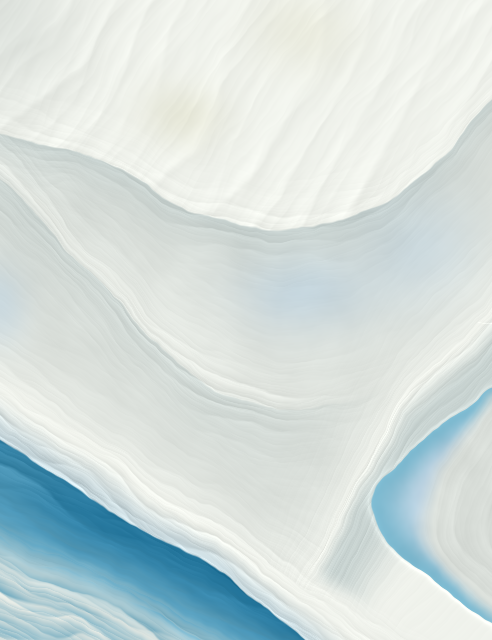
Write a WebGL 1 fragment shader that draws this background.

```glsl
precision highp float;
// Windswept snow ridges folding around deep blue meltwater pools.
uniform vec2 u_resolution;

const vec3 SNOW = vec3(0.94, 0.95, 0.925);
const vec3 PEARL = vec3(0.85, 0.87, 0.85);
const vec3 MIST = vec3(0.70, 0.76, 0.76);
const vec3 HAZE = vec3(0.73, 0.82, 0.88);
const vec3 CREAM = vec3(0.88, 0.88, 0.80);
const vec3 SKY = vec3(0.48, 0.72, 0.81);
const vec3 DEEP = vec3(0.17, 0.49, 0.64);

vec2 gradientAt(vec2 cell) {
  float h = fract(sin(dot(cell, vec2(127.1, 311.7))) * 43758.5);
  return vec2(cos(h * 6.2832), sin(h * 6.2832));
}

float gradientNoise(vec2 p) {
  vec2 i = floor(p), f = fract(p);
  vec2 u = f * f * f * (f * (f * 6.0 - 15.0) + 10.0);
  vec2 e = vec2(1.0, 0.0);
  float low = mix(dot(gradientAt(i), f), dot(gradientAt(i + e), f - e), u.x);
  float high = mix(dot(gradientAt(i + e.yx), f - e.yx), dot(gradientAt(i + 1.0), f - 1.0), u.x);
  return mix(low, high, u.y);
}

float fbm(vec2 p) {
  float sum = 0.0, gain = 0.6;
  for (int i = 0; i < 4; i++) {
    sum += gain * gradientNoise(p);
    p = mat2(1.6, 1.2, -1.2, 1.6) * p + 7.3;
    gain *= 0.5;
  }
  return sum;
}

// Catmull-Rom weights for four knot distances
vec4 knotWeights(vec4 d) {
  d = min(abs(d), 2.0);
  vec4 inner = 1.0 + d * d * (1.5 * d - 2.5);
  vec4 outer = 2.0 + d * (-4.0 + d * (2.5 - 0.5 * d));
  return mix(inner, outer, step(1.0, d));
}

// Smooth curve through eight knots, spaced 0.2 apart from -0.2 to 1.2
float curve(float t, vec4 a, vec4 b) {
  vec4 d = 5.0 * t + 1.0 - vec4(0.0, 1.0, 2.0, 3.0);
  return dot(a, knotWeights(d)) + dot(b, knotWeights(d - 4.0));
}

float below(float d) { return smoothstep(0.002, -0.002, d); }

float glow(vec2 p, vec2 center, vec2 size) {
  vec2 d = (p - center) / size;
  return exp(-dot(d, d));
}

// Overlapping sheets: x runs along them, y counts them
float strands(vec2 q) {
  float sum = 0.0, gain = 0.65;
  for (int i = 0; i < 3; i++) {
    float saw = fract(q.y + 1.3 * gradientNoise(q * vec2(1.0, 0.35)));
    float sheet = saw * smoothstep(1.0, 0.86, saw) - 0.42;
    sum += gain * sheet * (0.7 + gradientNoise(q * 0.7 + 19.0));
    q = q * vec2(1.7, 2.1) + 5.7;
    gain *= 0.55;
  }
  return sum;
}

// Folds that gather around a ridge and fade away from it
float folds(float along, float d, float reach) {
  return strands(vec2(along * 5.0, d * 38.0)) * exp(-abs(d) / reach);
}

void main() {
  vec2 uv = gl_FragCoord.xy / u_resolution;
  vec2 p = uv + 0.016 * vec2(fbm(uv * 8.0), fbm(uv * 8.0 + 31.0));

  // Heights above each ridge line
  float dune = p.y - curve(p.x, vec4(0.83, 0.79, 0.752, 0.665), vec4(0.642, 0.69, 0.845, 1.05));
  float spur = p.y - curve(p.x, vec4(0.86, 0.72, 0.56, 0.41), vec4(0.36, 0.40, 0.49, 0.60));
  float crest = p.y - curve(p.x, vec4(0.50, 0.405, 0.308, 0.20), vec4(0.092, -0.01, -0.10, -0.20));
  float shore = p.y - curve(p.x, vec4(0.42, 0.316, 0.215, 0.128), vec4(0.015, -0.15, -0.30, -0.45));
  float shoal = p.y - curve(p.x, vec4(0.22, 0.165, 0.10, 0.02), vec4(-0.06, -0.14, -0.22, -0.30));
  float bank = p.y - curve(p.x, vec4(-1.2, -0.9, -0.6, -0.3), vec4(0.06, 0.355, 0.518, 0.68));

  // Hazy basin beneath the dune
  vec3 col = mix(PEARL, SNOW, 0.4 * glow(p, vec2(0.4, 0.5), vec2(0.2, 0.13)));
  col = mix(col, HAZE, 0.65 * glow(p, vec2(0.62, 0.545), vec2(0.13, 0.06)));
  col = mix(col, HAZE, 0.5 * glow(p, vec2(0.85, 0.61), vec2(0.12, 0.09)));
  col = mix(col, MIST, 0.55 * exp(min(dune, 0.0) / 0.045));
  col += 0.045 * fbm(p * vec2(7.0, 10.0)) + 0.11 * folds(p.x, dune, 0.06);

  // Left spur and the pocket below it
  float spurFade = 1.0 - smoothstep(0.4, 0.85, p.x);
  col = mix(col, SNOW, 0.6 * spurFade * exp(-abs(spur - 0.02) / 0.025));
  col = mix(col, MIST, 0.45 * spurFade * below(spur) * exp(spur / 0.07));
  col = mix(col, HAZE, 0.6 * glow(p, vec2(0.0, 0.52), vec2(0.05, 0.06)));
  col += 0.15 * (0.25 + 0.75 * spurFade) * folds(p.x, spur, 0.07);

  // Bright snow meeting in the lower valley
  col = mix(col, SNOW, 0.9 * exp(-max(crest, 0.0) / 0.055));
  col = mix(col, SNOW, 0.9 * exp(-max(bank, 0.0) / 0.075));
  col += 0.09 * folds(p.x, crest, 0.08) + 0.08 * folds(p.x, bank, 0.10);

  // Sunlit upper dune with diagonal wind streaks
  vec2 wind = vec2(dot(p, vec2(0.5, 0.8)), dot(p, vec2(0.66, -0.6)));
  vec3 top = mix(SNOW, CREAM, 0.6 * glow(p, vec2(0.37, 0.82), vec2(0.08, 0.045)));
  top = mix(top, CREAM, 0.45 * glow(p, vec2(0.62, 0.95), vec2(0.10, 0.06)));
  top = mix(top, PEARL, 0.8 * glow(p, vec2(0.0, 0.96), vec2(0.16, 0.14)));
  top += 0.07 * strands(wind * vec2(3.0, 13.0)) + 0.025 * fbm(wind * vec2(8.0, 60.0));
  top += 0.10 * folds(p.x, dune, 0.04);
  col = mix(top, col, below(dune));

  // Terraces and inner slope on the right
  float terrace = below(bank) * smoothstep(0.01, 0.06, crest);
  vec3 slope = mix(SNOW, MIST, 0.65 * smoothstep(0.0, -0.07, bank) * smoothstep(-0.3, -0.1, bank));
  slope += 0.17 * folds(p.x, bank, 0.18);
  col = mix(col, slope, terrace);

  // Narrow pool between its two banks
  float t = p.y / 0.4;
  float nearBank = p.x - curve(t, vec4(1.15, 1.04, 0.90, 0.785), vec4(0.765, 0.875, 1.01, 1.15));
  float farBank = p.x - curve(t, vec4(1.20, 1.06, 0.945, 0.865), vec4(0.88, 0.945, 1.03, 1.20));
  float inside = below(-nearBank) * step(uv.y, 0.46);
  vec3 pool = mix(SKY, HAZE, smoothstep(0.0, 0.10, nearBank));
  pool = mix(pool, PEARL + 0.06 * strands(vec2(p.y * 4.0, farBank * 22.0)), smoothstep(-0.03, 0.025, farBank));
  col = mix(col, pool + 0.05 * fbm(p * 12.0), inside);
  col += 0.08 * exp(-abs(nearBank + 0.006) / 0.006) * terrace;

  // Layered shelf between the crest and the water
  float depth = clamp(-crest / max(crest * -1.0 + shore, 0.05), 0.0, 1.0);
  vec3 shelf = mix(SNOW, mix(MIST, HAZE, 0.5), 0.85 * smoothstep(0.2, 1.0, depth));
  shelf += 0.20 * strands(vec2(p.x * 5.0, crest * 32.0)) * (0.4 + depth);
  col = mix(col, shelf, below(crest));

  // Deep water, paling into streaked shallows
  float current = strands(vec2(p.x * 4.0, shoal * 20.0));
  vec3 water = mix(DEEP, SKY, smoothstep(0.09, -0.02, shoal + 0.05 * current) * 0.8);
  water = mix(water, SKY, 0.35 * glow(p, vec2(0.0, 0.25), vec2(0.12, 0.06)));
  vec3 shallows = mix(SKY, PEARL, clamp(0.65 + 1.3 * current, 0.0, 1.0));
  water = mix(water, shallows, smoothstep(0.02, -0.05, shoal + 0.06 * current));
  water += 0.14 * current + 0.05 * fbm(vec2(p.x * 8.0, shoal * 50.0));
  water -= 0.06 * exp(min(shore, 0.0) / 0.012);
  col = mix(col, water, below(shore));
  col += 0.10 * exp(-abs(shore - 0.004) / 0.004) * below(-shore);

  gl_FragColor = vec4(clamp(col, 0.0, 1.0), 1.0);
}
```
